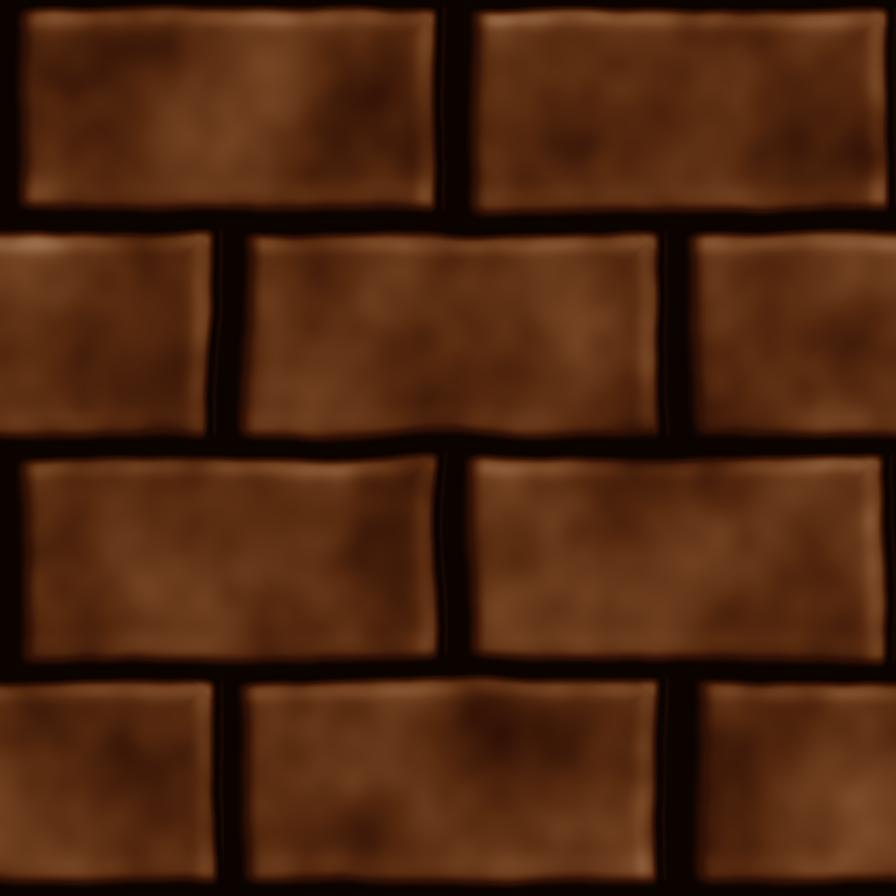
This texture is drawn by a WebGL 1 fragment shader. Its source:

```glsl
precision highp float;
// Seamless wall of worn brown bricks in running bond, lit from the upper right.

uniform vec2 u_resolution;

const float TAU = 6.2831853;

// Layered sines with whole-number frequencies: wraps at 1, unit variance.
float waves(vec2 uv, float low, float high, float seed) {
  float sum = 0.0;
  float power = 0.0;
  for (int i = 0; i < 40; i++) {
    float n = float(i);
    float freq = mix(low, high, n * n / 1521.0);
    float angle = 2.4 * n + seed;
    vec2 k = floor(freq * vec2(cos(angle), sin(angle)) + 0.5);
    float phase = 43.0 * sin(n * n * 1.3 + seed);
    sum += sin(TAU * dot(k, uv) + phase) / freq;
    power += 0.5 / (freq * freq);
  }
  return sum / sqrt(power);
}

float hash(vec2 p) {
  return fract(sin(dot(p, vec2(12.99, 78.23))) * 437.58);
}

// Soft ridge centred at the given distance from an edge.
float ridge(float dist, float center, float width) {
  float x = (dist - center) / width;
  return exp(-x * x);
}

// Tone from black joints to pale worn edges.
vec3 ramp(float tone) {
  vec3 color = mix(vec3(0.04, 0.01, 0.0), vec3(0.20, 0.07, 0.02), smoothstep(0.0, 0.32, tone));
  color = mix(color, vec3(0.35, 0.17, 0.06), clamp((tone - 0.32) / 0.23, 0.0, 1.0));
  color = mix(color, vec3(0.46, 0.27, 0.14), clamp((tone - 0.55) / 0.2, 0.0, 1.0));
  return mix(color, vec3(0.60, 0.42, 0.28), clamp((tone - 0.75) / 0.25, 0.0, 1.0));
}

void main() {
  vec2 uv = gl_FragCoord.xy / u_resolution;

  // Two bricks across, four rows, every other row shifted by half
  vec2 grid = uv * vec2(2.0, 4.0);
  float row = floor(grid.y);
  grid.x += 0.5 * mod(row + 1.0, 2.0);
  vec2 brick = vec2(mod(floor(grid.x), 2.0), row);

  // Position inside the cell in hundredths of the canvas, with uneven edges
  vec2 p = fract(grid) * vec2(50.0, 25.0);
  p += 0.19 * vec2(waves(uv, 3.0, 26.0, 1.7), waves(uv, 3.0, 26.0, 5.2));
  p += 0.6 * (vec2(hash(brick), hash(brick + 7.0)) - 0.5) * vec2(1.0, 0.5);

  float left = p.x - 2.1;
  float right = 48.7 - p.x;
  float bottom = p.y - 1.3;
  float top = 24.0 - p.y;

  // Broad shadow at left and bottom, crisp edge at right and top
  float vertical = smoothstep(-0.8, 1.4, bottom) * smoothstep(-0.6, 0.8, top);
  float mask = smoothstep(-0.8, 2.3, left) * smoothstep(-0.5, 0.7, right) * vertical;

  // Mottled face
  float mottle = waves(uv, 3.0, 27.0, 3.1);
  float tone = 0.54 + 0.082 * mottle;

  // Worn highlights, brighter where the face is pale
  float wear = 0.18 + 0.04 * mottle;
  tone += wear * max(ridge(top, 1.2, 1.0), ridge(right, 1.3, 1.1));
  tone += 0.05 * (ridge(left, 3.4, 1.8) + ridge(bottom, 2.2, 1.2));
  tone *= mask;

  // Faint chipped rim inside the joint, right of each brick
  tone += 0.12 * ridge(right, -0.9, 0.3) * smoothstep(-0.5, 0.8, bottom) * smoothstep(-1.0, 0.2, top);

  gl_FragColor = vec4(ramp(tone), 1.0);
}
```
